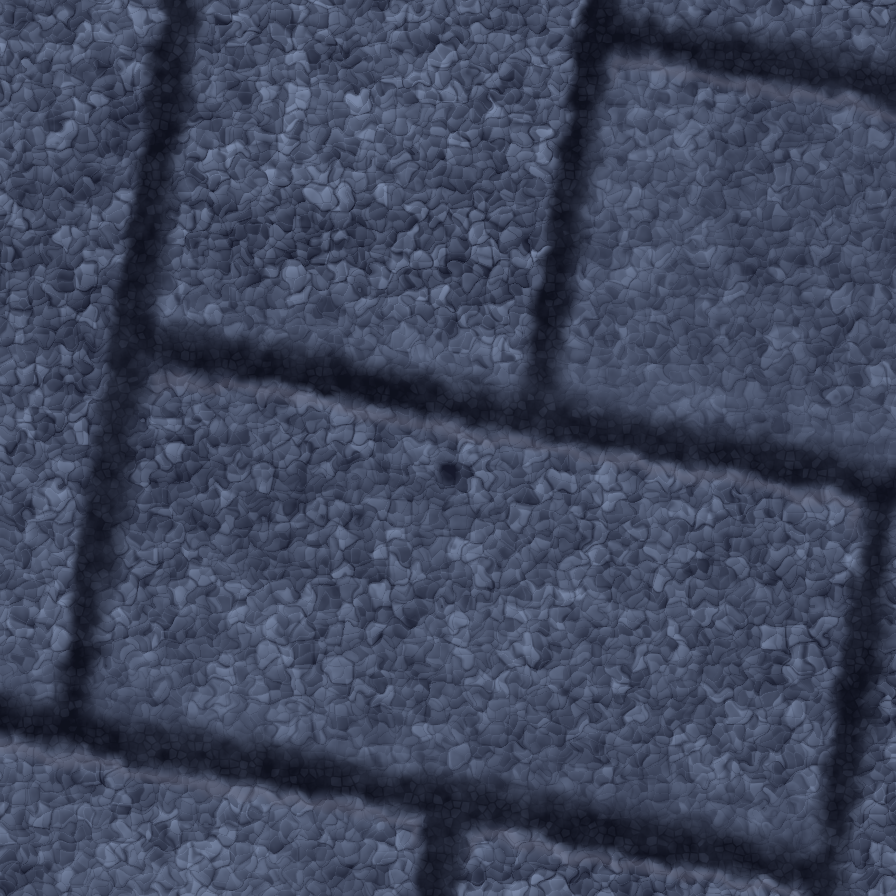
This texture is drawn by a three.js fragment shader. Its source:

```glsl
// Slate-blue concrete pavers in a tilted herringbone bond, seen close up.
// A skewed lattice gives each 2:1 block; cellular grains roughen its face,
// and soft, one-sided edge falloff sinks the gritty joints into shadow.
varying vec2 vUv;

const vec3 JOINT_DARK = vec3(0.055, 0.065, 0.115);
const vec3 JOINT_GRIT = vec3(0.20, 0.225, 0.30);
const vec3 STONE_DARK = vec3(0.14, 0.16, 0.235);
const vec3 STONE_LIGHT = vec3(0.41, 0.46, 0.57);
const vec3 RIM_WARM = vec3(0.37, 0.37, 0.44);

float hash(vec2 p) {
  vec3 q = fract(p.xyx * 0.1031);
  q += dot(q, q.yzx + 33.33);
  return fract((q.x + q.y) * q.z);
}

vec2 hash2(vec2 p) {
  return vec2(hash(p), hash(p + 57.3));
}

float noise(vec2 p) {
  vec2 i = floor(p), f = fract(p);
  f = f * f * (3.0 - 2.0 * f);
  return mix(mix(hash(i), hash(i + vec2(1.0, 0.0)), f.x),
             mix(hash(i + vec2(0.0, 1.0)), hash(i + 1.0), f.x), f.y);
}

float fbm(vec2 p) {
  float sum = 0.0, amp = 0.53;
  for (int i = 0; i < 4; i++) {
    sum += amp * noise(p);
    p = mat2(1.6, 1.2, -1.2, 1.6) * p + 7.1;
    amp *= 0.5;
  }
  return sum;
}

// Cellular grains: x = random tone, y = distance to border, z = slope light
vec3 grains(vec2 p) {
  vec2 cell = floor(p), toSeed = vec2(0.0), id = cell;
  float near = 8.0, second = 8.0;
  for (int y = -1; y <= 1; y++) {
    for (int x = -1; x <= 1; x++) {
      vec2 c = cell + vec2(float(x), float(y));
      vec2 r = p - c - 0.1 - 0.8 * hash2(c);
      float d = length(r);
      if (d < near) {
        second = near; near = d; id = c; toSeed = r;
      } else {
        second = min(second, d);
      }
    }
  }
  return vec3(hash(id + 19.7), second - near, dot(toSeed, vec2(-0.5, 0.85)));
}

// Canvas position in block units along the two skewed paving directions
vec2 toLattice(vec2 uv) {
  vec2 across = vec2(0.4235, -0.081), up = vec2(0.068, 0.434);
  vec2 q = uv - vec2(0.074, 0.182);
  float area = across.x * up.y - across.y * up.x;
  return vec2(q.x * up.y - q.y * up.x, across.x * q.y - across.y * q.x) / area;
}

float roundBox(vec2 p, vec2 lo, vec2 hi, float radius) {
  vec2 q = abs(p - 0.5 * (lo + hi)) - 0.5 * (hi - lo) + radius;
  return length(max(q, 0.0)) + min(max(q.x, q.y), 0.0) - radius;
}

// Brightness of the block face, 0 to 1
float stoneTone(vec2 uv, float roughness) {
  vec2 warp = vec2(noise(uv * 75.0), noise(uv * 75.0 + 31.0)) * 0.75;
  vec3 coarse = grains(uv * 45.0 + warp);
  vec3 fine = grains(uv * 92.0 + warp * 1.3);
  float pebble = smoothstep(0.5, 0.95, coarse.x) * smoothstep(0.03, 0.3, coarse.y);
  float grit = (fine.x - 0.45) * smoothstep(0.0, 0.22, fine.y);
  float crevice = 1.0 - smoothstep(0.0, 0.2, coarse.y);
  float detail = 0.32 * pebble + 0.42 * grit + 0.2 * fine.z
               + 0.22 * coarse.z - 0.13 * crevice;
  return 0.44 + detail * roughness + 0.5 * (fbm(uv * 38.0) - 0.5)
       + 0.24 * (noise(uv * 7.0) - 0.5);
}

void main() {
  // Lattice, with one joint settled to the side
  vec2 p = toLattice(vUv);
  float settle = (p.x - 1.0) / 0.4;
  p.x -= 0.07 * exp(-settle * settle) * smoothstep(0.85, 1.1, p.y);

  // Herringbone: the diagonal index picks the block and its half
  vec2 cell = floor(p);
  float part = mod(cell.x - cell.y + 0.5, 4.0);
  float upright = step(2.0, part);
  vec2 size = mix(vec2(2.0, 1.0), vec2(1.0, 2.0), upright);
  vec2 corner = cell;
  if (part > 1.0 && part < 2.0) corner.x -= 1.0;
  if (part > 2.0 && part < 3.0) corner.y -= 1.0;
  vec2 local = p - corner;

  // Worn outline: crisp above, soft below and to the left
  vec2 lo = vec2(0.05, 0.065), hi = size - vec2(0.04, 0.035);
  float edge = roundBox(local, lo, hi, 0.035);
  edge += 0.03 * (noise(vUv * 55.0) - 0.5) + 0.022 * (noise(vUv * 16.0) - 0.5);
  float below = 1.0 - smoothstep(0.03, 0.2, local.y - lo.y);
  float leftward = 1.0 - smoothstep(0.03, 0.15, local.x - lo.x);
  float above = 1.0 - smoothstep(0.03, 0.12, hi.y - local.y);
  float soft = mix(0.022, 0.05, max(below, 0.7 * leftward));
  float face = 1.0 - smoothstep(-soft, soft, edge);

  // Block face, smeared a little on its lower bevel
  float roughness = mix(0.85, 1.15, upright) + 0.3 * (hash(corner + 40.0) - 0.5);
  float tone = stoneTone(vUv, roughness * (1.0 - 0.35 * below));
  tone += 0.06 * (hash(corner + 9.0) - 0.5) + 0.05 * below;
  tone -= 0.5 * (1.0 - smoothstep(0.006, 0.016, length(vUv - vec2(0.502, 0.473))));
  vec3 stone = mix(STONE_DARK, STONE_LIGHT, clamp(tone, -0.2, 1.25));
  float rim = above * (1.0 - smoothstep(0.0, 0.025, abs(edge + 0.025)));
  stone = mix(stone, RIM_WARM, 0.4 * rim);

  // Gritty joint filling
  vec3 crumb = grains(vUv * 105.0);
  float grit = 0.75 * fbm(vUv * 70.0) - 0.2 + 0.35 * crumb.x * smoothstep(0.0, 0.3, crumb.y);
  grit += 0.4 * (noise(vUv * 9.0 + 3.0) - 0.5);
  vec3 joint = mix(JOINT_DARK, JOINT_GRIT, clamp(grit, 0.0, 1.0));

  gl_FragColor = vec4(mix(joint, stone, face), 1.0);
}
```
